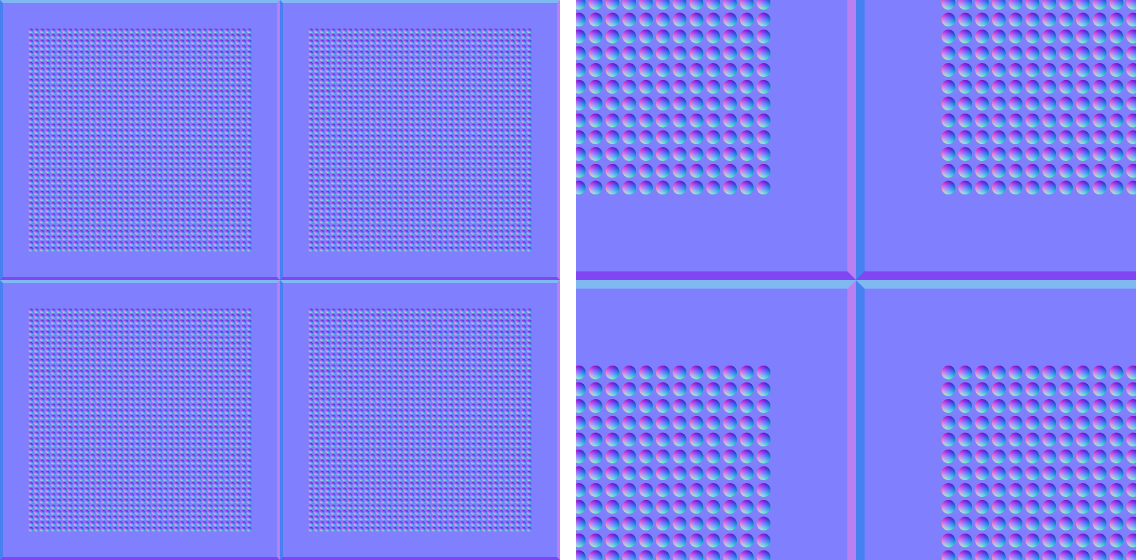
Left, the full canvas; right, a detail of the centre.
Reproduce this texture map procedurally as a WebGL 1 fragment shader.

```glsl
precision highp float;

uniform vec2 u_resolution;

const float TILES = 2.0;          // tiles across and down
const float BEVEL_WIDTH = 0.0105; // in tile widths
const float BEVEL_TILT = 0.45;
const float HOLE_PITCH = 0.02;    // 40 holes across the inner panel
const float PANEL_HALF = 0.4;
const float HOLE_RADIUS = 0.41;   // in hole cells
const float HOLE_TILT = 0.88;
const int SAMPLES = 3;

float maxAxis(vec2 v) {
  return max(abs(v.x), abs(v.y));
}

// Outward slope of a raised square, mitred at its corners
vec2 bevelSlope(vec2 p, float width, float tilt) {
  vec2 side = abs(p.x) > abs(p.y) ? vec2(sign(p.x), 0.0) : vec2(0.0, sign(p.y));
  return side * tilt * step(0.5 - width, maxAxis(p));
}

// Inward slope of a round bowl centred in a unit cell
vec2 bowlSlope(vec2 cell, float radius, float tilt) {
  vec2 q = (cell - 0.5) / radius;
  return -q * tilt * step(length(q), 1.0);
}

vec3 encodeNormal(vec2 slope) {
  float z = sqrt(max(1.0 - dot(slope, slope), 0.0));
  return vec3(slope, z) * 0.5 + 0.5;
}

vec3 tileColor(vec2 uv) {
  vec2 p = fract(uv * TILES) - 0.5;
  vec2 slope = bevelSlope(p, BEVEL_WIDTH, BEVEL_TILT);

  // Perforated panel
  vec2 cell = fract((p + PANEL_HALF) / HOLE_PITCH);
  float panel = step(maxAxis(p), PANEL_HALF);
  slope += panel * bowlSlope(cell, HOLE_RADIUS, HOLE_TILT);

  return encodeNormal(slope);
}

void main() {
  // Average a grid of samples to smooth every edge
  vec3 sum = vec3(0.0);
  for (int y = 0; y < SAMPLES; y++) {
    for (int x = 0; x < SAMPLES; x++) {
      vec2 offset = (vec2(float(x), float(y)) + 0.5) / float(SAMPLES) - 0.5;
      sum += tileColor((gl_FragCoord.xy + offset) / u_resolution);
    }
  }
  gl_FragColor = vec4(sum / float(SAMPLES * SAMPLES), 1.0);
}
```
